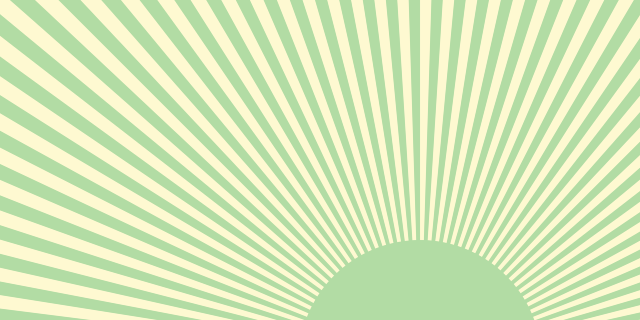
Write a Shadertoy shader that draws this background.

```glsl
// Retro sunburst: cream rays fanning out from a green half-risen sun.

const float TAU = 6.2831853;

// Signed distance to the nearest ray edge, positive inside a ray.
float rayDistance(vec2 p, float rayCount) {
    float turn = atan(p.x, p.y) / TAU * rayCount;
    float offCentre = abs(fract(turn + 0.25) - 0.5);
    return (0.25 - offCentre) * TAU / rayCount * length(p);
}

void mainImage(out vec4 fragColor, in vec2 fragCoord) {
    vec3 green = vec3(0.698, 0.863, 0.643);
    vec3 cream = vec3(0.996, 0.976, 0.820);

    // Canvas height is one unit; the sun sits just below the lower edge.
    float pixel = 1.0 / iResolution.y;
    vec2 sunCentre = vec2(0.6563 * iResolution.x / iResolution.y, -0.130);
    vec2 p = fragCoord * pixel - sunCentre;

    // Rays, cut off by the sun disc.
    float rays = smoothstep(-0.6 * pixel, 0.6 * pixel, rayDistance(p, 100.0));
    float outsideSun = smoothstep(-0.6 * pixel, 0.6 * pixel, length(p) - 0.380);

    fragColor = vec4(mix(green, cream, rays * outsideSun), 1.0);
}
```
